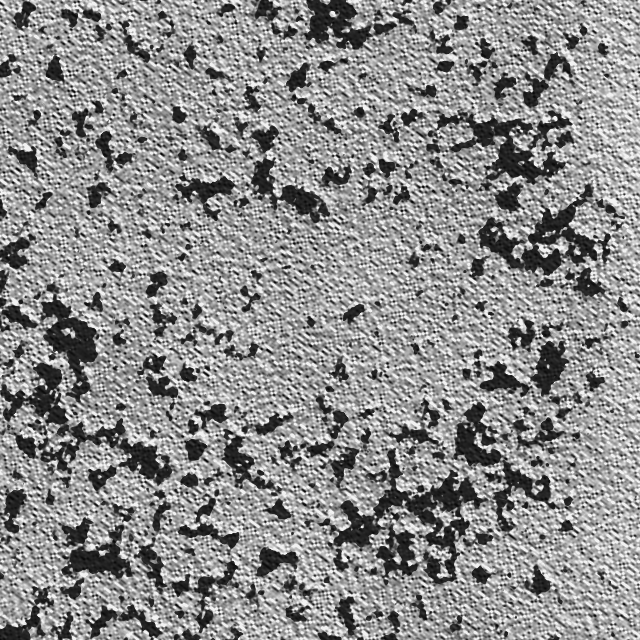
A Shadertoy shader for this texture:

```glsl
// Rough, crumbling concrete in hard raking light, with ragged shadowed pits.

#define GRAIN_SCALE 240.0
#define PIT_SCALE 45.0
#define PIT_LEVEL 0.645
#define PIT_SOFTNESS 0.045
#define PATCHINESS 0.22
#define LIGHT_DIR vec2(0.50, 0.866)
#define RELIEF 0.82
#define CRUMB_GLOW 0.17
#define LIT_TONE 0.635
#define SHADE_TONE 0.13

const mat2 TURN = mat2(0.8, 0.6, -0.6, 0.8);

// Integer hash of a lattice point, 0 to 1
float hash(vec2 cell) {
    uvec2 q = uvec2(ivec2(cell)) * uvec2(1597334673u, 3812015801u);
    uint h = (q.x ^ q.y) * 1597334673u;
    h = (h ^ (h >> 15)) * 2246822519u;
    h ^= h >> 13;
    return float(h & 65535u) / 65535.0;
}

// Smooth value noise, 0 to 1
float noise(vec2 p) {
    vec2 cell = floor(p);
    vec2 f = fract(p);
    f = f * f * (3.0 - 2.0 * f);
    float low = mix(hash(cell), hash(cell + vec2(1, 0)), f.x);
    float high = mix(hash(cell + vec2(0, 1)), hash(cell + vec2(1, 1)), f.x);
    return mix(low, high, f.y);
}

// Height of the sandy surface: single grains on small lumps
float grainHeight(vec2 p) {
    vec2 q = TURN * p;
    return noise(q * GRAIN_SCALE) + 0.6 * noise(TURN * q * GRAIN_SCALE * 0.45 + 31.0);
}

// Pit coverage: clumps broken up by grains, denser in patches and at the left
float pitMask(vec2 p, float across) {
    vec2 q = TURN * p;
    vec2 r = TURN * q;
    float field = 0.50 * noise(q * PIT_SCALE + 7.0)
                + 0.32 * noise(r * PIT_SCALE * 2.1 + 53.0)
                + 0.18 * noise(TURN * r * PIT_SCALE * 4.7 + 91.0);
    float leftEdge = 1.0 - smoothstep(0.0, 0.16, across);
    float rightEdge = smoothstep(0.84, 1.0, across);
    field += PATCHINESS * (noise(r * 5.0 + 17.0) - 0.5);
    field += 0.20 * smoothstep(0.80, 0.95, noise(r * 24.0 + 3.0));
    field += leftEdge * (0.03 + 0.30 * (noise(q * 17.0 + 41.0) - 0.5));
    field -= 0.13 * rightEdge;
    return smoothstep(PIT_LEVEL - PIT_SOFTNESS, PIT_LEVEL + PIT_SOFTNESS, field);
}

void mainImage(out vec4 fragColor, in vec2 fragCoord) {
    vec2 p = fragCoord / iResolution.y;
    float across = fragCoord.x / iResolution.x;

    // Grains facing the light brighten, those facing away darken
    float slope = grainHeight(p) - grainHeight(p + LIGHT_DIR * 0.0028);
    float tone = LIT_TONE + RELIEF * slope;

    // Broad unevenness and the paler right border
    tone += 0.08 * (noise(TURN * p * 9.0 + 67.0) - 0.5);
    tone += 0.07 * smoothstep(0.88, 1.0, across);

    // Raised crumbs catch light on the sunward side of each pit
    float pit = pitMask(p, across);
    tone += CRUMB_GLOW * pitMask(p - LIGHT_DIR * 0.013, across);

    // Pits hold deep shade with faint grains
    float shade = SHADE_TONE + 0.14 * slope;
    tone = mix(tone, shade, pit);

    fragColor = vec4(vec3(clamp(tone, 0.04, 0.95)), 1.0);
}
```
